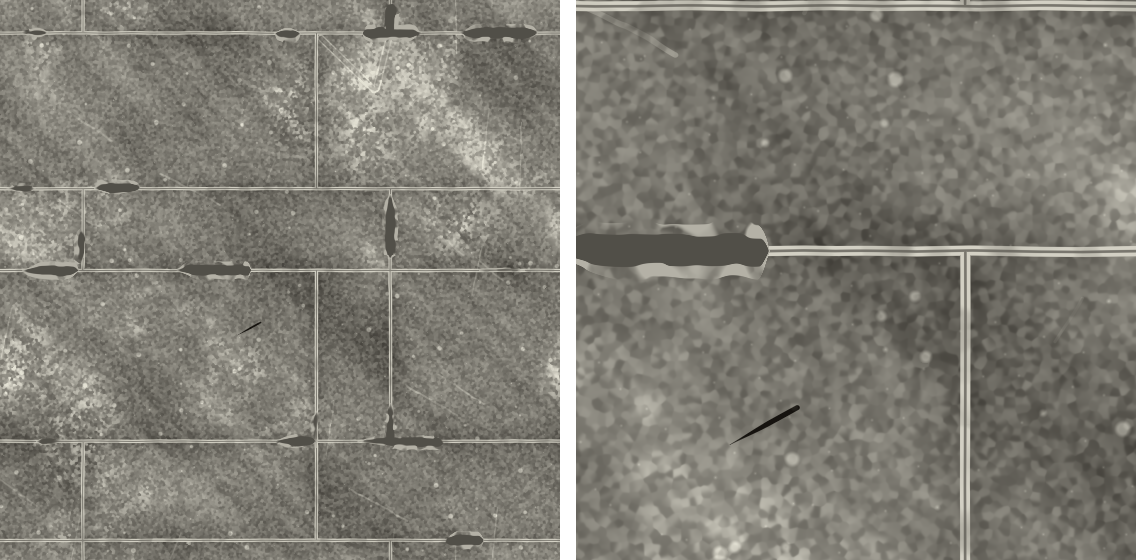
Left, the full canvas; right, a detail of the centre.
This texture is drawn by a WebGL 1 fragment shader. Its source:

```glsl
precision highp float;

uniform vec2 u_resolution;

const vec3 DARK_STONE = vec3(0.40, 0.39, 0.36);
const vec3 PALE_STONE = vec3(0.85, 0.84, 0.79);

vec2 hash2(vec2 p) {
  vec2 q = vec2(dot(p, vec2(127.1, 311.7)), dot(p, vec2(269.5, 183.3)));
  return fract(sin(q) * 43758.5);
}

// Shortest signed offset on the repeating tile
vec2 wrap(vec2 d) { return fract(d + 0.5) - 0.5; }

float below(float d, float limit, float soft) {
  return 1.0 - smoothstep(limit - soft, limit + soft, d);
}

// Tiling cellular noise: x = blended cell value, y = nearest distance, z = nearest value
vec3 cells(vec2 uv, vec2 period) {
  vec2 p = uv * period, id = floor(p), f = fract(p);
  float sum = 0.0, weight = 0.0;
  vec2 nearest = vec2(8.0, 0.0);
  for (int j = -1; j <= 1; j++) {
    for (int i = -1; i <= 1; i++) {
      vec2 offset = vec2(float(i), float(j));
      vec2 cell = mod(id + offset, period);
      vec2 d = offset + hash2(cell) - f;
      float value = hash2(cell + 17.3).x;
      float w = exp(-5.0 * dot(d, d));
      sum += w * value;
      weight += w;
      if (length(d) < nearest.x) nearest = vec2(length(d), value);
    }
  }
  return vec3(sum / weight, nearest);
}

float layers(vec2 uv, float frequency) {
  float sum = 0.0, amplitude = 0.5;
  for (int i = 0; i < 5; i++) {
    sum += amplitude * cells(uv, vec2(frequency)).x;
    frequency *= 2.0;
    amplitude *= 0.55;
  }
  return sum / 1.055;
}

float segment(vec2 p, vec2 a, vec2 b) {
  vec2 d = b - a;
  return length(p - a - d * clamp(dot(p - a, d) / dot(d, d), 0.0, 1.0));
}

float course(float y, float level) { return abs(fract(y - level + 0.5) - 0.5); }

float upright(vec2 p, float x, float low, float high) {
  vec2 d = abs(wrap(p - vec2(x, 0.5 * (low + high))));
  return length(vec2(d.x, max(d.y - 0.5 * (high - low), 0.0)));
}

// Distance to the joints of five uneven courses
float joints(vec2 p) {
  float d = min(course(p.y, 0.941), course(p.y, 0.663));
  d = min(d, min(course(p.y, 0.517), course(p.y, 0.212)));
  d = min(d, course(p.y, 0.035));
  d = min(d, min(upright(p, 0.148, 0.941, 1.035), upright(p, 0.148, 0.517, 0.663)));
  d = min(d, min(upright(p, 0.148, 0.035, 0.212), upright(p, 0.565, 0.663, 0.941)));
  d = min(d, min(upright(p, 0.565, 0.035, 0.517), upright(p, 0.697, 0.941, 1.035)));
  return min(d, upright(p, 0.697, 0.212, 0.663));
}

// Soft patch leaning along the grain of the stone
float bloom(vec2 p, vec2 center, vec2 size) {
  vec2 d = wrap(p - center) / size;
  return exp(-dot(d, d));
}

float scratches(vec2 p, float soft) {
  float mark = 0.0;
  for (int i = 0; i < 30; i++) {
    vec2 seed = vec2(float(i), 4.7), r = hash2(seed + 31.0);
    float angle = r.x < 0.55 ? 1.0 + 0.6 * r.y : 2.3 + 0.4 * r.y;
    vec2 along = vec2(cos(angle), sin(angle)) * (0.015 + 0.05 * r.y);
    float d = segment(wrap(p - hash2(seed)), -along, along);
    mark = max(mark, below(d, 0.0007 + 0.0012 * r.x, soft) * (0.3 + 0.6 * r.y));
  }
  return mark;
}

void main() {
  vec2 uv = gl_FragCoord.xy / u_resolution;
  float pixel = 0.7 / min(u_resolution.x, u_resolution.y);
  float mottle = layers(uv, 6.0);
  float grain = cells(uv, vec2(230.0)).x;
  float rough = cells(uv, vec2(70.0)).x;

  // Mottled stone with diagonal veins
  vec2 slant = vec2(uv.x + uv.y, uv.y);
  float vein = 0.6 * cells(slant, vec2(14.0, 3.0)).x + 0.4 * cells(slant, vec2(60.0, 5.0)).x;
  float tone = 0.27 + 0.55 * (mottle - 0.5) + 0.4 * (vein - 0.5) + 0.42 * (grain - 0.5);

  // Pale worn patches, broken into speckles
  float worn = bloom(uv, vec2(0.53, 0.80), vec2(0.04, 0.07));
  worn += bloom(uv, vec2(0.65, 0.76), vec2(0.05, 0.08));
  worn += bloom(uv, vec2(0.82, 0.60), vec2(0.06, 0.05));
  worn += bloom(uv, vec2(0.04, 0.36), vec2(0.05, 0.09));
  worn += bloom(uv, vec2(0.14, 0.23), vec2(0.06, 0.10));
  worn += 0.5 * smoothstep(0.52, 0.7, mottle);
  tone += worn * (0.08 + 0.55 * smoothstep(0.45, 0.75, 0.45 * rough + 0.3 * grain + 0.25 * vein + 0.05));

  // Small flakes and scratches
  vec3 flake = cells(uv, vec2(38.0));
  tone += 0.5 * below(flake.y, 0.16 * smoothstep(0.8, 1.0, flake.z), 0.06);
  tone += 0.35 * scratches(uv + 0.002 * (rough - 0.5), pixel) * (0.4 + rough);

  // Forked gouge with pale lips, and a dark cut
  float gouge = min(segment(uv, vec2(0.573, 0.932), vec2(0.668, 0.84)),
                    segment(uv, vec2(0.672, 0.842), vec2(0.694, 0.93)));
  tone += 0.4 * below(abs(gouge - 0.005), 0.0012, pixel) * (0.4 + rough);
  float cut = segment(uv, vec2(0.425, 0.402), vec2(0.465, 0.424));
  tone -= 0.9 * below(cut, 0.0015 * smoothstep(0.42, 0.45, uv.x), pixel);

  // Shaded block edges and double-lipped joints
  float d = joints(uv + 0.0012 * (cells(uv, vec2(16.0)).xy - 0.5));
  tone -= 0.22 * exp(-55.0 * d);
  float lip = below(d, 0.0030, pixel) * (0.65 + 0.5 * rough);
  tone = mix(tone, 0.95, clamp(lip, 0.0, 1.0));
  tone = mix(tone, -0.1, 0.75 * below(d, 0.0008, pixel));

  // Chipped joints: dark hollows inside broken pale rims
  float chip = 0.011 * smoothstep(0.62, 0.85, cells(uv, vec2(11.0)).x);
  float edge = d + 0.005 * (rough - 0.5);
  float rim = below(edge, chip * 1.5, pixel) * step(0.001, chip);
  tone = mix(tone, 0.68, rim * smoothstep(0.3, 0.6, rough));
  tone = mix(tone, -0.18, below(edge, chip * 0.8, pixel) * smoothstep(0.001, 0.004, chip));

  gl_FragColor = vec4(mix(DARK_STONE, PALE_STONE, clamp(tone, -0.7, 1.1)), 1.0);
}
```
